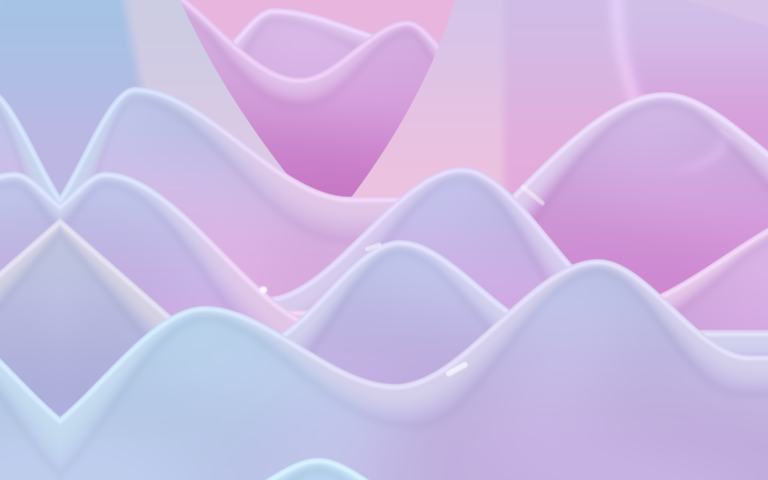
A WebGL 2 fragment shader for this background:

```glsl
#version 300 es
precision highp float;

uniform vec2 u_resolution;
out vec4 fragColor;

// Smooth crest line through a foot, a peak and a second foot
float ridge(float x, vec2 a, vec2 b, vec2 c) {
  return mix(a.y, b.y, smoothstep(a.x, b.x, x))
       + (c.y - b.y) * smoothstep(b.x, c.x, x);
}

// Translucent hill: body gradient, pale rim widening downhill, thin gloss
void hill(inout vec3 col, vec2 p, float crest, float peak, vec3 low, vec3 high, vec3 rim) {
  float px = 1.0 / u_resolution.y;
  float d = crest - p.y;
  d *= px / max(length(vec2(dFdx(d), dFdy(d))), 1e-5);
  float band = 0.026 + 0.28 * max(peak - crest, 0.0);
  float satin = 0.012 * sin(p.x * 11.0 + p.y * 7.0 + sin(p.y * 13.0 - p.x * 5.0));
  vec3 body = mix(high, low, smoothstep(0.0, 0.42, peak - p.y)) + satin;
  vec3 c = mix(rim, body, smoothstep(band * 0.25, band, d));
  c += 0.07 * exp(-pow((d - 0.007) / 0.005, 2.0));
  c -= 0.02 * exp(-pow((d - band) / 0.012, 2.0));
  col = mix(col, c, smoothstep(-px, px, d));
}

// Bright streak between two points
float glint(vec2 p, vec2 a, vec2 b, float radius) {
  vec2 ab = b - a;
  float t = clamp(dot(p - a, ab) / max(dot(ab, ab), 1e-6), 0.0, 1.0);
  return smoothstep(radius, radius * 0.3, length(p - a - ab * t));
}

// Far walls and the pink hollow between them
vec3 backdrop(vec2 p) {
  float px = 1.0 / u_resolution.y;
  float t = 1.0 - p.y;
  vec3 col = vec3(0.91, 0.71, 0.87);
  float far = ridge(p.x, vec2(0.41, 0.86), vec2(0.57, 0.983), vec2(0.896, 0.906));
  hill(col, p, far, 0.983, vec3(0.82, 0.58, 0.85), vec3(0.84, 0.72, 0.90), vec3(0.87, 0.78, 0.93));
  float bowl = ridge(p.x, vec2(0.27, 1.06), vec2(0.625, 0.838), vec2(0.85, 0.958))
             - 0.1 * smoothstep(0.85, 0.98, p.x);
  hill(col, p, bowl, 0.958, vec3(0.79, 0.47, 0.78), vec3(0.84, 0.69, 0.89), vec3(0.87, 0.75, 0.91));

  // Left wall: blue recess and a pale veil
  float veilEdge = 0.375 + 0.45 * t + 0.45 * t * t - p.x;
  vec3 recess = mix(vec3(0.65, 0.76, 0.90), vec3(0.74, 0.72, 0.89), smoothstep(0.0, 0.36, t));
  vec3 veil = mix(vec3(0.80, 0.80, 0.89), vec3(0.86, 0.79, 0.90), smoothstep(0.0, 0.36, t));
  vec3 left = mix(recess, veil, smoothstep(-0.015, 0.02, p.x - 0.255 - 0.2 * t));
  col = mix(col, left, smoothstep(-px, px, veilEdge));

  // Right wall: pale spire, then overlapping rosy sheets
  float spireEdge = p.x - 0.948 + 0.3 * t + 0.55 * t * t;
  vec3 spire = mix(vec3(0.84, 0.77, 0.91), vec3(0.92, 0.76, 0.88), smoothstep(0.0, 0.36, t));
  vec3 sheet = mix(vec3(0.81, 0.73, 0.90), vec3(0.88, 0.66, 0.86), smoothstep(0.0, 0.36, t));
  vec3 right = mix(spire, sheet, 0.8 * smoothstep(1.035, 1.065, p.x));
  float fold = p.x - 1.27 - 0.9 * t * t;
  right = mix(right, mix(vec3(0.82, 0.75, 0.91), vec3(0.84, 0.62, 0.86), smoothstep(0.0, 0.3, t)),
              smoothstep(0.0, 0.05, fold));
  right += 0.06 * exp(-pow((fold - 0.015) / 0.018, 2.0));
  float corner = p.y - 1.0 + 0.32 * (p.x - 1.43);
  right = mix(right, vec3(0.86, 0.77, 0.91), 0.7 * smoothstep(-0.006, 0.006, corner));
  return mix(col, right, smoothstep(-px, px, spireEdge));
}

void main() {
  vec2 p = gl_FragCoord.xy / u_resolution.y;
  p.x *= 1.6 * u_resolution.y / u_resolution.x;
  // The left margin mirrors about a vertical crease
  p.x = 0.125 + abs(p.x - 0.125);
  vec3 col = backdrop(p);
  float h;

  // Rear hills
  h = ridge(p.x, vec2(0.0625, 0.5375), vec2(0.281, 0.819), vec2(0.73, 0.59));
  hill(col, p, h, 0.819, vec3(0.86, 0.68, 0.88), vec3(0.74, 0.77, 0.91),
       mix(vec3(0.78, 0.83, 0.93), vec3(0.88, 0.78, 0.91), smoothstep(0.25, 0.65, p.x)));
  h = ridge(p.x, vec2(0.75, 0.381), vec2(1.385, 0.808), vec2(1.77, 0.6));
  hill(col, p, h, 0.808, vec3(0.82, 0.55, 0.83), vec3(0.80, 0.71, 0.89), vec3(0.87, 0.80, 0.93));
  float arc = length((p - vec2(1.39, 0.72)) * vec2(1.0, 1.6)) - 0.12;
  col += 0.035 * exp(-pow(arc / 0.018, 2.0)) * smoothstep(1.37, 1.48, p.x) * step(p.y, h - 0.03);

  // Middle hills
  h = ridge(p.x, vec2(0.552, 0.381), vec2(0.9625, 0.652), vec2(1.333, 0.352));
  hill(col, p, h, 0.652, vec3(0.82, 0.62, 0.87), vec3(0.75, 0.75, 0.91), vec3(0.84, 0.80, 0.93));
  h = ridge(p.x, vec2(1.25, 0.354), vec2(1.77, 0.583), vec2(2.0, 0.5));
  hill(col, p, h, 0.5, vec3(0.80, 0.60, 0.86), vec3(0.84, 0.69, 0.89), vec3(0.89, 0.78, 0.91));
  h = ridge(p.x, vec2(0.083, 0.558), vec2(0.219, 0.642), vec2(0.708, 0.3125));
  hill(col, p, h, 0.642, vec3(0.80, 0.65, 0.88), vec3(0.74, 0.76, 0.91),
       mix(vec3(0.80, 0.83, 0.93), vec3(0.88, 0.78, 0.91), smoothstep(0.25, 0.55, p.x)));
  h = ridge(p.x, vec2(0.521, 0.281), vec2(0.833, 0.5), vec2(1.167, 0.31));
  hill(col, p, h, 0.5, vec3(0.76, 0.66, 0.87), vec3(0.74, 0.76, 0.91), vec3(0.82, 0.82, 0.93));

  // Creased gable at the left
  h = 0.546 - 0.88 * (p.x - 0.125);
  hill(col, p, h, 0.546, vec3(0.69, 0.69, 0.87), vec3(0.76, 0.78, 0.89), vec3(0.83, 0.82, 0.89));

  // Front double hill and the small one below it
  h = ridge(p.x, vec2(0.0, 0.071), vec2(0.427, 0.3625), vec2(0.823, 0.2))
    + ridge(p.x, vec2(0.823, 0.0), vec2(1.246, 0.26), vec2(1.5625, 0.06));
  float warmth = smoothstep(0.35, 1.1, p.x);
  hill(col, p, h, mix(0.3625, 0.46, smoothstep(0.7, 0.95, p.x)),
       mix(vec3(0.74, 0.79, 0.92), vec3(0.77, 0.69, 0.88), warmth),
       mix(vec3(0.71, 0.81, 0.91), vec3(0.74, 0.76, 0.90), warmth),
       mix(vec3(0.77, 0.86, 0.94), vec3(0.83, 0.81, 0.92), smoothstep(0.3, 0.8, p.x)));
  h = ridge(p.x, vec2(0.448, -0.042), vec2(0.6625, 0.046), vec2(0.885, -0.052));
  hill(col, p, h, 0.046, vec3(0.73, 0.80, 0.92), vec3(0.71, 0.82, 0.92), vec3(0.78, 0.88, 0.95));

  // Specular glints
  float shine = glint(p, vec2(0.548, 0.396), vec2(0.549, 0.396), 0.011);
  shine += 0.8 * glint(p, vec2(0.935, 0.222), vec2(0.968, 0.24), 0.009);
  shine += 0.6 * glint(p, vec2(0.765, 0.481), vec2(0.79, 0.49), 0.007);
  shine += 0.5 * glint(p, vec2(1.09, 0.61), vec2(1.13, 0.577), 0.007);
  col = mix(col, vec3(0.98, 0.97, 1.0), clamp(shine, 0.0, 1.0));

  fragColor = vec4(clamp(col, 0.0, 1.0), 1.0);
}
```
